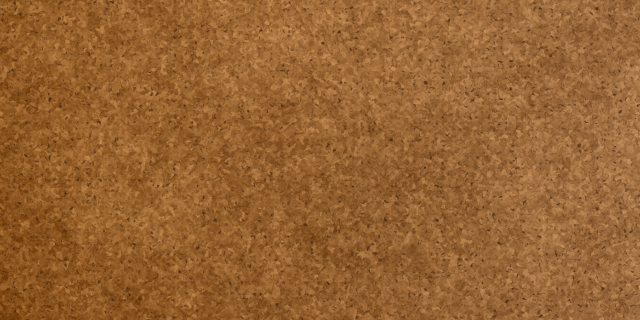
A Shadertoy shader for this texture:

```glsl
float hash(vec2 p) {
    return fract(sin(dot(p, vec2(127.1, 311.7))) * 43758.5453);
}

vec2 hash2(vec2 p) {
    return vec2(hash(p), hash(p + 37.3));
}

mat2 rotation(float a) {
    return mat2(cos(a), sin(a), -sin(a), cos(a));
}

float noise(vec2 p) {
    vec2 i = floor(p), f = fract(p);
    f = f * f * (3.0 - 2.0 * f);
    return mix(mix(hash(i), hash(i + vec2(1, 0)), f.x),
               mix(hash(i + vec2(0, 1)), hash(i + vec2(1, 1)), f.x), f.y);
}

// Stretched, randomly turned cells: x is the tone of the chip, y its gap to the next
vec2 grain(vec2 p) {
    vec2 cell = floor(p);
    float nearest = 9.0, second = 9.0, tone = 0.0;
    for (int y = -1; y <= 1; y++)
    for (int x = -1; x <= 1; x++) {
        vec2 id = cell + vec2(x, y);
        vec2 d = rotation(6.283 * hash(id + 71.9)) * (p - id - hash2(id));
        float dist = length(d * vec2(0.65, 1.5)) - 0.25 * hash(id + 29.6);
        if (dist < nearest) {
            second = nearest;
            nearest = dist;
            tone = hash(id + 13.7);
        } else {
            second = min(second, dist);
        }
    }
    return vec2(tone, second - nearest);
}

// Dark bark flecks, ragged and scattered
float fleck(vec2 p, float share) {
    p += 0.5 * (vec2(noise(p * 3.0), noise(p * 3.0 + 19.0)) - 0.5);
    vec2 id = floor(p);
    vec2 d = fract(p) - mix(vec2(0.3), vec2(0.7), hash2(id + 5.1));
    d = rotation(6.283 * hash(id + 23.4)) * d;
    float size = mix(0.6, 1.3, hash(id + 47.2));
    float shape = length(d / vec2(0.33, 0.17)) / size;
    float strength = mix(0.25, 1.0, hash(id + 61.8));
    return step(hash(id + 83.6), share) * strength * (1.0 - smoothstep(0.4, 1.2, shape));
}

vec3 cork(vec2 p) {
    vec2 warped = p + 0.007 * vec2(noise(p * 120.0), noise(p * 120.0 + 31.0));
    vec2 coarse = grain(warped * 82.0);
    vec2 fine = grain(warped * 140.0 + 9.5);

    // Tone of the pressed chips, with shaded crevices between some of them
    float tone = 0.6 + 0.62 * (coarse.x - 0.5) + 0.5 * (fine.x - 0.5);
    tone += 0.2 * smoothstep(0.8, 1.0, coarse.x);
    float crevice = smoothstep(0.4, 0.7, noise(p * 60.0 + 7.0));
    tone -= 0.4 * crevice * (1.0 - smoothstep(0.0, 0.25, coarse.y));

    // Broad mottling
    tone += 0.3 * (noise(p * 20.0) - 0.5) + 0.22 * (noise(p * 7.0) - 0.5);
    tone += 0.35 * (noise(p * 2.3 + 4.0) - 0.5);
    vec3 color = mix(vec3(0.495, 0.298, 0.122), vec3(0.68, 0.468, 0.265), tone);

    // Orange on the left, paler on the right, deeper towards the lower left
    vec2 at = p * iResolution.y / iResolution.xy;
    color += mix(vec3(-0.012, -0.026, -0.05), vec3(0.02, 0.03, 0.045), at.x);
    color += 0.04 * (1.0 - at.x) * (at.y - 0.5);

    color = mix(color, vec3(0.25, 0.14, 0.055), 0.85 * fleck(p * 56.0, 0.36));
    return mix(color, vec3(0.3, 0.17, 0.07), 0.65 * fleck(p * 84.0 + 3.7, 0.3));
}

void mainImage(out vec4 fragColor, in vec2 fragCoord) {
    // Four samples soften the chip edges
    vec3 sum = vec3(0.0);
    for (int i = 0; i < 4; i++) {
        vec2 offset = (vec2(i % 2, i / 2) - 0.5) * 0.6;
        sum += cork((fragCoord + offset) / iResolution.y);
    }
    fragColor = vec4(sum / 4.0, 1.0);
}
```
